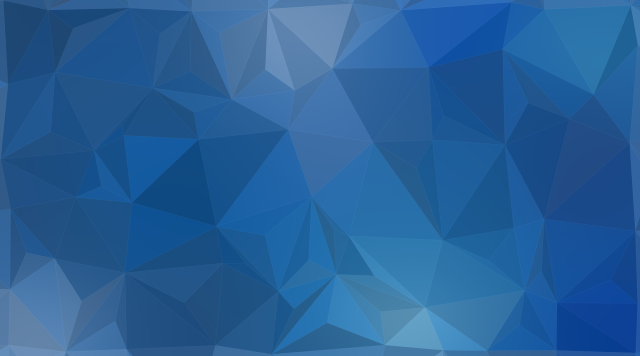
Reproduce this background procedurally as a WebGL 2 fragment shader.

```glsl
#version 300 es
precision highp float;
// Low-poly background: irregular flat triangles in drifting shades of blue.

uniform vec2 u_resolution;
out vec4 fragColor;

// Mesh
const vec2  GRID = vec2(9.0, 5.0);   // cells across and up
const float JITTER = 0.42;           // vertex wander, in cells
const float RIM = 0.16;              // largest inset of the border vertices, in cells
const float SPLIT_CHANCE = 0.38;     // share of triangles cut into three

// Shading
const float FACET_CONTRAST = 0.20;
const float FACET_GRADIENT = 0.35;   // 0 = flat facets, 1 = smooth field
const float RIM_LIGHT = 0.28;
const float SEAM_LIGHT = 0.018;
const float SEAM_WIDTH = 0.0025;
const vec3  WARM_SHIFT = vec3(0.05, 0.01, -0.03);

// Palette
const vec3 BASE   = vec3(0.11, 0.35, 0.59);
const vec3 DEEP   = vec3(0.05, 0.31, 0.56);
const vec3 SLATE  = vec3(0.13, 0.30, 0.49);
const vec3 NAVY   = vec3(0.11, 0.26, 0.48);
const vec3 ROYAL  = vec3(0.06, 0.31, 0.65);
const vec3 COBALT = vec3(0.04, 0.24, 0.59);
const vec3 TEAL   = vec3(0.16, 0.45, 0.65);
const vec3 DUSK   = vec3(0.21, 0.39, 0.62);
const vec3 PALE   = vec3(0.41, 0.56, 0.73);
const vec3 ICE    = vec3(0.36, 0.60, 0.75);

vec2 hash2(vec2 p) {
    vec3 q = fract(p.xyx * vec3(0.1031, 0.1030, 0.0973));
    q += dot(q, q.yzx + 33.33);
    return fract((q.xx + q.yz) * q.zy);
}

float cross2(vec2 a, vec2 b) { return a.x * b.y - a.y * b.x; }

void glow(inout vec3 colour, vec2 uv, vec2 centre, vec2 radius, vec3 tint) {
    vec2 d = (uv - centre) / radius;
    colour = mix(colour, tint, exp(-dot(d, d)));
}

// Soft colour field over the canvas, uv from 0 to 1
vec3 colourField(vec2 uv) {
    vec3 c = BASE;
    glow(c, uv, vec2(0.10, 0.95), vec2(0.24, 0.25), SLATE);
    glow(c, uv, vec2(0.02, 0.45), vec2(0.12, 0.30), SLATE);
    glow(c, uv, vec2(0.30, 0.42), vec2(0.15, 0.22), DEEP);
    glow(c, uv, vec2(0.27, 0.08), vec2(0.13, 0.18), SLATE);
    glow(c, uv, vec2(0.52, 0.60), vec2(0.10, 0.18), DUSK);
    glow(c, uv, vec2(0.73, 0.90), vec2(0.12, 0.18), ROYAL);
    glow(c, uv, vec2(0.93, 0.86), vec2(0.12, 0.12), TEAL);
    glow(c, uv, vec2(0.92, 0.48), vec2(0.13, 0.24), NAVY);
    glow(c, uv, vec2(0.96, 0.08), vec2(0.15, 0.22), COBALT);
    glow(c, uv, vec2(0.63, 0.22), vec2(0.20, 0.27), TEAL);
    glow(c, uv, vec2(0.64, 0.10), vec2(0.10, 0.14), ICE);
    glow(c, uv, vec2(0.05, 0.06), vec2(0.13, 0.17), PALE);
    glow(c, uv, vec2(0.47, 0.89), vec2(0.13, 0.20), PALE);
    return c;
}

// Jittered grid vertex; border vertices stay just inside the canvas
vec2 meshVertex(vec2 id, vec2 cell) {
    vec2 h = hash2(id + 17.0);
    vec2 offset = (2.0 * h - 1.0) * JITTER;
    offset = mix(offset, RIM * h, vec2(equal(id, vec2(0.0))));
    offset = mix(offset, -RIM * h, vec2(equal(id, GRID)));
    return (id + offset) * cell;
}

float edgeDistance(vec2 a, vec2 b, vec2 p) {
    return cross2(b - a, p - a) / max(length(b - a), 1e-5);
}

// Adds one counter-clockwise triangle, weighted by its pixel coverage
void addFacet(inout vec4 sum, vec2 p, vec2 a, vec2 b, vec2 c, vec2 seed, float rim) {
    float inside = min(edgeDistance(a, b, p), min(edgeDistance(b, c, p), edgeDistance(c, a, p)));
    float coverage = clamp(inside * u_resolution.y + 0.5, 0.0, 1.0);
    if (coverage <= 0.0) return;
    vec2 h = hash2(seed) - 0.5;
    vec2 uv = mix((a + b + c) / 3.0, p, FACET_GRADIENT) * u_resolution.y / u_resolution;
    vec3 colour = mix(colourField(clamp(uv, 0.0, 1.0)), PALE, rim * RIM_LIGHT);
    colour = colour * (1.0 + FACET_CONTRAST * h.x) + WARM_SHIFT * h.y;
    colour += SEAM_LIGHT * (1.0 - smoothstep(0.0, SEAM_WIDTH, inside));
    sum += vec4(colour, 1.0) * coverage;
}

// Draws a triangle whole, or as a fan of three around an inner point
void addTriangle(inout vec4 sum, vec2 p, vec2 a, vec2 b, vec2 c, vec2 seed, float rim) {
    if (hash2(seed + 5.3).x > SPLIT_CHANCE) {
        addFacet(sum, p, a, b, c, seed, rim);
        return;
    }
    vec2 w = 0.3 + 1.2 * hash2(seed + 9.1);
    vec2 inner = (a * w.x + b * w.y + c) / (w.x + w.y + 1.0);
    addFacet(sum, p, a, b, inner, seed + 0.2, rim);
    addFacet(sum, p, b, c, inner, seed + 31.4, rim);
    addFacet(sum, p, c, a, inner, seed + 62.6, rim);
}

void main() {
    vec2 p = gl_FragCoord.xy / u_resolution.y;
    vec2 cell = vec2(u_resolution.x / u_resolution.y, 1.0) / GRID;
    vec4 sum = vec4(BASE, 1.0) * 1e-4;

    for (int k = 0; k < 9; k++) {
        vec2 id = floor(p / cell) + vec2(k % 3 - 1, k / 3 - 1);
        vec2 a = meshVertex(id, cell), b = meshVertex(id + vec2(1, 0), cell);
        vec2 c = meshVertex(id + 1.0, cell), d = meshVertex(id + vec2(0, 1), cell);
        float rim = float(any(lessThan(id, vec2(0.0))) || any(greaterThanEqual(id, GRID)));

        // Cut each quad along its shorter valid diagonal
        bool validAC = cross2(b - a, c - a) > 0.0 && cross2(c - a, d - a) > 0.0;
        bool validBD = cross2(b - a, d - a) > 0.0 && cross2(c - b, d - b) > 0.0;
        bool cutAC = validAC && (!validBD || distance(a, c) < distance(b, d));
        vec2 seed = id * 3.7 + 41.0;
        addTriangle(sum, p, a, b, cutAC ? c : d, seed, rim);
        addTriangle(sum, p, cutAC ? a : b, c, d, seed + 113.5, rim);
    }
    fragColor = vec4(sum.rgb / sum.a, 1.0);
}
```
